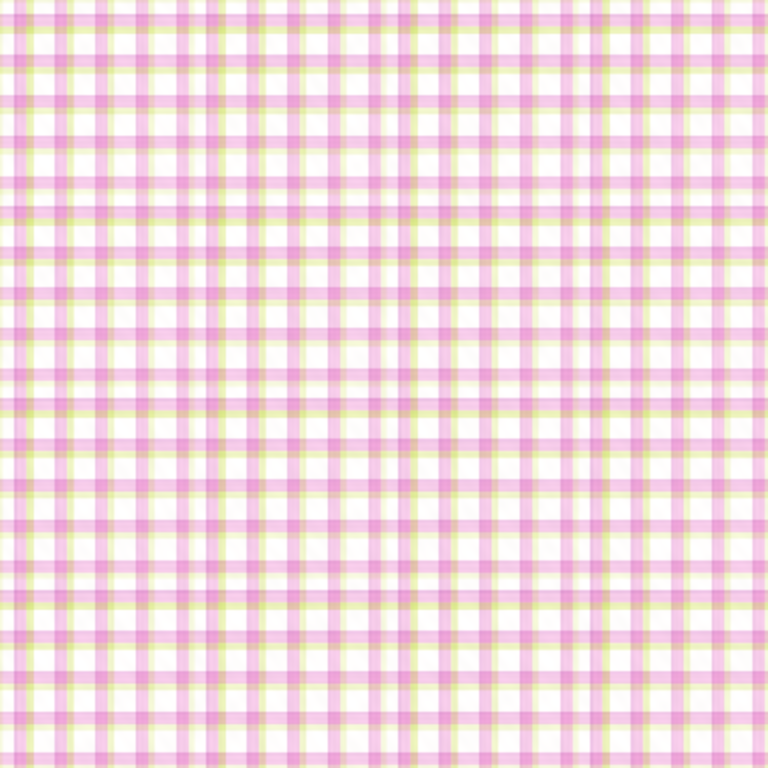
A WebGL 1 fragment shader for this pattern:

```glsl
precision highp float;

uniform vec2 u_resolution;

const float TAU = 6.2831853;
const float REPEATS = 4.0;          // setts across and down
const float THREADS = 192.0;        // threads in one sett
const int   STRIPES = 5;            // pink stripes in one sett
const float FIRST_STRIPE = 14.0;    // thread where the first stripe starts
const float STRIPE_STEP = 40.6;
const float PINK_WIDTH = 12.4;
const float GREEN_WIDTH = 7.4;
const float EDGE_WIDTH = 3.0;       // darker selvage at the start of a stripe
const float SOFTNESS = 1.6;
const float GREEN_FADE = 0.55;      // loss of green from first to last stripe
const float WEAVE = 0.012;
const float MOTTLE = 0.006;

const vec3 PAPER = vec3(1.0, 0.995, 0.993);
const vec3 PINK  = vec3(0.967, 0.805, 0.925);
const vec3 GREEN = vec3(0.925, 0.955, 0.735);
const vec3 EDGE  = vec3(0.965, 0.955, 0.985);

// Soft coverage of the interval [0, width] at signed position d.
float band(float d, float width, float soft) {
    return smoothstep(-soft, soft, d) * (1.0 - smoothstep(-soft, soft, d - width));
}

// Dye transmitted by one set of parallel stripes, t counted in threads.
vec3 stripeDye(float t, float soft) {
    vec3 dye = vec3(1.0);
    for (int i = 0; i < STRIPES; i++) {
        float n = float(i);
        float age = n / float(STRIPES - 1);
        float start = FIRST_STRIPE + STRIPE_STEP * n;
        float d = mod(t - start + 0.5 * THREADS, THREADS) - 0.5 * THREADS;

        float pink = band(d, PINK_WIDTH, soft);
        float edge = band(d, EDGE_WIDTH, soft) * (1.0 - 0.6 * age);
        float greenWidth = GREEN_WIDTH * (1.0 - 0.2 * age);
        float green = band(d - PINK_WIDTH, greenWidth, soft * (1.0 + 0.4 * age));

        dye *= mix(vec3(1.0), PINK, pink);
        dye *= mix(vec3(1.0), EDGE, edge);
        dye *= mix(vec3(1.0), GREEN, green * (1.0 - GREEN_FADE * age));
    }
    // Fine threads show only where the cloth is dyed.
    float ink = 1.0 - dye.g * dye.b;
    return dye * (1.0 + WEAVE * ink * 2.0 * sin(TAU * t / 6.0));
}

// Faint cloudy unevenness; whole frequencies keep it periodic.
float mottle(vec2 uv) {
    vec2 a = TAU * uv;
    return sin(a.x * 13.0 + 2.0 * sin(a.y * 7.0))
         * sin(a.y * 17.0 + 2.0 * sin(a.x * 5.0))
         + 0.5 * sin(a.x * 41.0 + a.y * 29.0);
}

void main() {
    vec2 uv = gl_FragCoord.xy / u_resolution;
    vec2 cloth = vec2(uv.x, 1.0 - uv.y);        // stripes are laid from the top
    vec2 thread = cloth * REPEATS * THREADS;
    vec2 soft = max(vec2(SOFTNESS), 0.75 * REPEATS * THREADS / u_resolution);

    // Warp and weft multiply like translucent inks.
    vec3 color = PAPER * stripeDye(thread.x, soft.x) * stripeDye(thread.y, soft.y);
    color *= 1.0 + MOTTLE * mottle(uv);

    gl_FragColor = vec4(clamp(color, 0.0, 1.0), 1.0);
}
```
